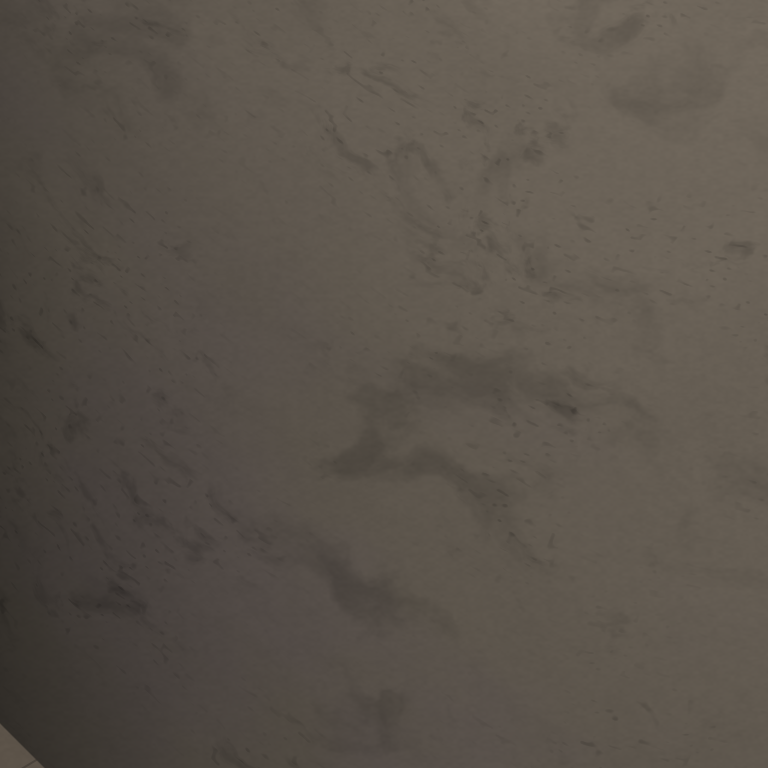
Write a Shadertoy shader that draws this texture.

```glsl
// Dim plaster wall: light falls off toward the left and lower edges.
// Curved, sloping noise gives soft trowel stains; finer stretched noise adds
// scuffs, small pits and grain. A pale slab tip shows in the lower left corner.

const vec3 PLASTER_TINT = vec3(1.0, 0.922, 0.822);  // warm grey
const vec3 MAUVE_TINT = vec3(1.0, 0.912, 0.862);    // cooler patches
const vec3 SLAB_COLOR = vec3(0.36, 0.325, 0.285);
const float SHADOW_LEVEL = 0.185;
const float SIDE_LIGHT = 0.16;
const float SIDE_FALLOFF = 0.30;
const vec2 LIGHT_SLOPE = vec2(0.03, 0.07);
const float CLOUD_STRENGTH = 0.10;
const float STAIN_STRENGTH = 0.15;
const float SCUFF_STRENGTH = 0.13;
const float PIT_STRENGTH = 0.12;
const float GRAIN_STRENGTH = 0.055;
const float SLAB_SIZE = 0.058;

float hash(vec2 p) {
    return fract(sin(dot(p, vec2(127.1, 311.7))) * 43758.5453);
}

float valueNoise(vec2 p) {
    vec2 cell = floor(p);
    vec2 f = fract(p);
    f = f * f * (3.0 - 2.0 * f);
    float bottom = mix(hash(cell), hash(cell + vec2(1.0, 0.0)), f.x);
    float top = mix(hash(cell + vec2(0.0, 1.0)), hash(cell + 1.0), f.x);
    return mix(bottom, top, f.y);
}

float fbm(vec2 p) {
    float sum = 0.0;
    float weight = 0.5;
    for (int i = 0; i < 5; i++) {
        sum += weight * valueNoise(p);
        p = mat2(1.6, 1.2, -1.2, 1.6) * p + 17.3;
        weight *= 0.5;
    }
    return sum;
}

// Coordinates along and across strokes that flatten toward the right.
vec2 strokeSpace(vec2 p) {
    return vec2(p.x - 0.6 * p.y, p.y + p.x - 0.38 * p.x * p.x);
}

float wallLight(vec2 p) {
    float side = 1.0 - exp(-(p.x + 0.1 * p.y) / SIDE_FALLOFF);
    return SHADOW_LEVEL + SIDE_LIGHT * side + dot(LIGHT_SLOPE, p);
}

void mainImage(out vec4 fragColor, in vec2 fragCoord) {
    vec2 uv = fragCoord / iResolution.xy;
    vec2 stroke = strokeSpace(uv);
    vec2 warp = vec2(fbm(uv * 7.0), fbm(uv * 7.0 + 31.0)) - 0.5;

    // Broad clouds and stains, stronger in the lower half
    float cloud = fbm(stroke * vec2(2.5, 5.0) + warp * 1.2 + 4.0) - 0.48;
    float stainNoise = fbm(stroke * vec2(5.0, 11.0) + warp * 2.0 + 23.0);
    float stain = smoothstep(0.52, 0.78, stainNoise) * mix(1.1, 0.6, uv.y);

    // Small dark scuffs gathered in loose patches
    float patches = smoothstep(0.42, 0.68, fbm(uv * 6.0 + 51.0));
    float scuffNoise = fbm(stroke * vec2(17.0, 36.0) + warp * 4.0 + 9.0);
    float scuff = smoothstep(0.56, 0.80, scuffNoise) * patches;

    // Pits and fine horizontal grain
    float pitNoise = valueNoise(stroke * vec2(75.0, 150.0) + warp * 6.0);
    float pit = smoothstep(0.76, 0.98, pitNoise) * (0.15 + 0.85 * patches);
    float grain = 0.6 * valueNoise(uv * vec2(130.0, 210.0))
                + 0.4 * valueNoise(uv * vec2(260.0, 330.0) + 7.0) - 0.5;

    float shade = 1.0 + CLOUD_STRENGTH * cloud - STAIN_STRENGTH * stain
                - SCUFF_STRENGTH * scuff - PIT_STRENGTH * pit
                + GRAIN_STRENGTH * grain;

    // Mauve tinge toward the left and lower parts
    float mauve = smoothstep(0.35, 0.65, fbm(stroke * vec2(2.0, 4.0) + 77.0));
    mauve *= 1.0 - smoothstep(0.25, 1.0, 0.6 * uv.x + 0.7 * uv.y);
    vec3 color = mix(PLASTER_TINT, MAUVE_TINT, mauve) * wallLight(uv) * shade;

    // Slab tip with a thin dark joint and a smooth edge
    float pixel = 1.0 / iResolution.y;
    float slabEdge = (uv.x + uv.y - SLAB_SIZE) * 0.7071;
    vec3 slab = SLAB_COLOR * (1.0 + GRAIN_STRENGTH * grain);
    float joint = abs(uv.y - 0.6 * uv.x + 0.018) - 0.0006;
    slab *= 1.0 - 0.2 * (1.0 - smoothstep(0.0, 1.5 * pixel, joint));
    color = mix(slab, color, smoothstep(-pixel, pixel, slabEdge));

    fragColor = vec4(color, 1.0);
}
```
